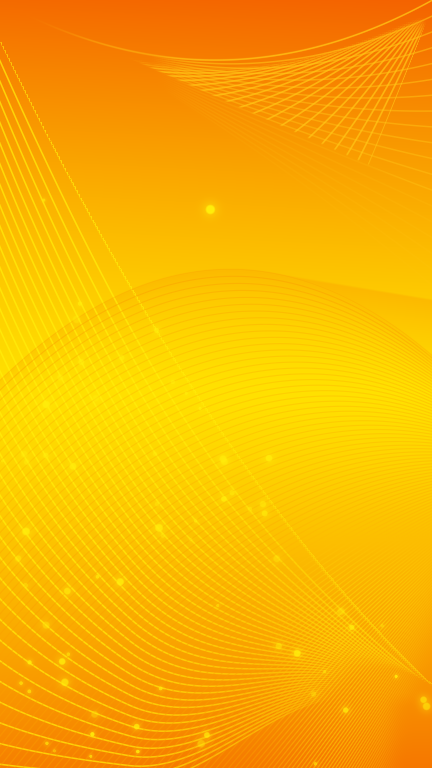
This background is drawn by a Shadertoy shader. Its source:

```glsl
float hash(vec2 p) {
    vec3 q = fract(vec3(p.xyx) * 0.1031);
    q += dot(q, q.yzx + 33.33);
    return fract((q.x + q.y) * q.z);
}

// Coverage of thin lines lying on every whole value of a field
float strands(float field, float width) {
    float rate = length(vec2(dFdx(field), dFdy(field)));
    float pixels = abs(fract(field - 0.5) - 0.5) / max(rate, 1e-5);
    float line = clamp(0.5 * width * iResolution.x + 0.5 - pixels, 0.0, 1.0);
    return line * (1.0 - smoothstep(0.3, 0.7, rate));
}

float softDot(vec2 offset, float radius) {
    float d = length(offset);
    float core = 1.0 - smoothstep(radius * 0.55, radius * 1.15, d);
    return max(core, 0.4 * exp(-d * d / (radius * radius * 2.2)));
}

vec3 backdrop(float x, float y) {
    float v = y * iResolution.x / iResolution.y - 0.51;
    float s = abs(v) / (v < 0.0 ? 0.51 : 0.49);
    float green = 0.88 - (v < 0.0 ? 0.48 : 0.40) * pow(s, 1.25);
    green += 0.03 * (0.5 - x) * smoothstep(0.0, 0.5, s);
    return vec3(min(0.96 + 0.09 * (green - 0.44), 1.0), green, 0.0);
}

void mainImage(out vec4 fragColor, in vec2 fragCoord) {
    // Canvas widths, with y measured down from the top edge
    float x = fragCoord.x / iResolution.x;
    float y = (iResolution.y - fragCoord.y) / iResolution.x;
    float soft = 1.5 / iResolution.x;
    vec3 yellow = vec3(1.0, 0.93, 0.04);
    vec3 amber = vec3(0.98, 0.62, 0.0);
    vec3 color = backdrop(x, y);

    // Hill with a shaded crest and a wedge trailing to the right
    float hill = 0.623 + 0.907 * (x - 0.532) * (x - 0.532);
    float below = y - hill;
    float inside = smoothstep(-soft, soft, below);
    float wedgeTop = 0.628 + 0.165 * (x - 0.6);
    float wedge = smoothstep(-soft, soft, y - wedgeTop) * (1.0 - inside);
    wedge *= smoothstep(0.53, 0.68, x);
    color = mix(color, amber, wedge * 0.4 * exp(-max(y - wedgeTop, 0.0) * 9.0));
    color = mix(color, amber, inside * 0.3 * exp(-max(below, 0.0) * 22.0));

    // Yellow strands falling from the left and gathering at a low wave
    float slope = 0.093 + 2.05 * x - 0.56 * x * x;
    float wave = 1.817 - 0.204 * smoothstep(0.30, 0.81, x);
    float fall = (y - slope) / (wave - slope);
    float fan = 36.0 * pow(clamp(fall, 0.001, 1.2), mix(1.0, 2.5, x));
    float fanMask = smoothstep(-0.004, 0.0, fall) * (1.0 - smoothstep(1.0, 1.01, fall));
    float fanFade = mix(0.72, 0.42, smoothstep(0.2, 0.7, x));
    color = mix(color, yellow, strands(fan, 0.0036) * fanMask * fanFade);

    // Fine contours that follow the hill, then steepen into diagonals
    float rise = below / (3.47 - 1.9 * x - hill);
    float contour = strands(rise * 110.0, 0.0028) * inside;
    float corner = smoothstep(0.55, 0.8, x) * smoothstep(1.1, 1.45, y);
    float contourFade = mix(0.24, 0.42, smoothstep(1.0, 1.5, y));
    contourFade += 0.25 * exp(-max(below, 0.0) * 12.0);
    contourFade *= 1.0 - smoothstep(0.88, 0.96, x) * smoothstep(1.6, 1.64, y);
    color = mix(color, mix(amber, yellow, corner), contour * contourFade);

    // Net at the upper right: long descending strands
    float brim = 0.139 - 0.549 * (x - 0.498) * (x - 0.498);
    float run = max(x - 0.046, 0.001);
    float drape = 0.023 + 0.5 * run + 0.216 * run * run;
    float drop = (y - brim) / max(drape - brim, 0.001);
    float netMask = smoothstep(-soft, 0.0, y - brim) * smoothstep(0.05, 0.3, x);
    float tips = y - 0.197 - 0.446 * (x - 0.44);
    float inNet = 1.0 - smoothstep(-soft, soft, tips);
    float drapeMask = netMask * (1.0 - smoothstep(0.9, 1.02, drop));
    vec3 gold = vec3(1.0, 0.77, 0.08);
    float drapeFade = mix(0.24, 0.6, inNet) * (1.0 - 0.5 * clamp(drop, 0.0, 1.0));
    color = mix(color, gold, strands(drop * 19.0, 0.0034) * drapeMask * drapeFade);

    // Net: arcs sweeping up to the corner, ending on a slanted line
    float sweep = (y - brim) / (2.0 * (1.009 - x));
    float arcs = strands(log(max(sweep, 0.001)) / 0.21, 0.0038);
    float arcMask = inNet * smoothstep(0.0, 0.03, sweep);
    arcMask *= 1.0 - smoothstep(0.98, 1.02, sweep);
    color = mix(color, gold, arcs * arcMask * 0.75);
    float rim = 1.0 - smoothstep(0.0, 0.004, abs(y - brim));
    color = mix(color, gold, rim * 0.5 * smoothstep(0.05, 0.3, x));

    // Glowing dots scattered beneath the falling strands
    vec2 p = vec2(x, y);
    for (int i = 0; i < 68; i++) {
        float id = float(i);
        float down = 0.35 + 1.42 * sqrt(hash(vec2(id, 3.7)));
        float across = hash(vec2(id, 11.3)) * min((down - 0.14) * 0.68, 1.0);
        float radius = mix(0.004, 0.011, hash(vec2(id, 23.9)));
        float glow = mix(0.4, 0.9, hash(vec2(id, 41.1)));
        color = mix(color, yellow, glow * softDot(p - vec2(across, down), radius));
    }
    color = mix(color, yellow, softDot(p - vec2(0.487, 0.485), 0.013));

    fragColor = vec4(color, 1.0);
}
```
